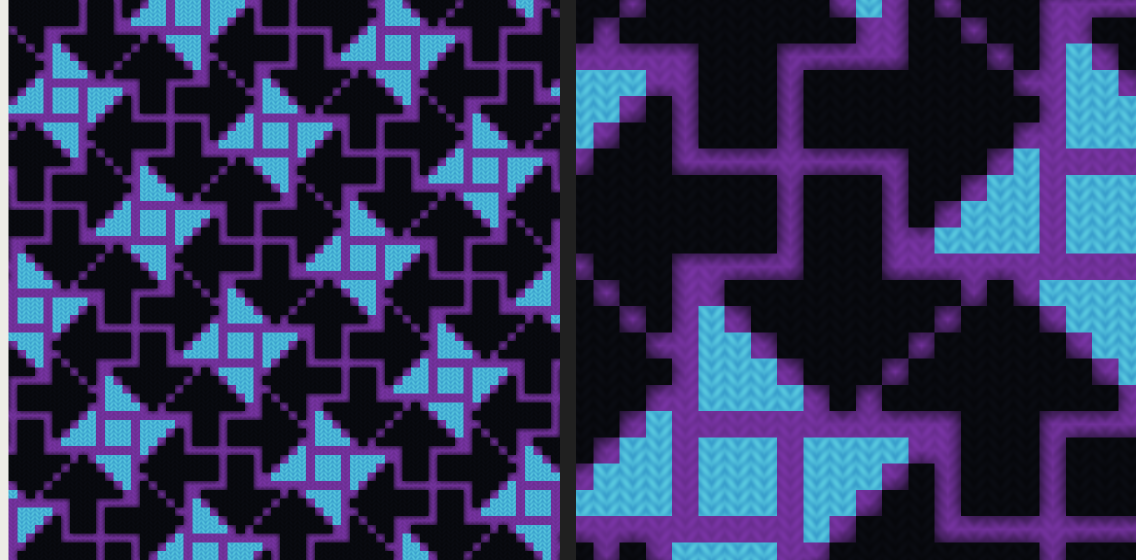
Left: the whole. Right: its middle third, enlarged.
Reproduce this pattern procedurally as a Shadertoy shader.

```glsl
// Knitted pinwheel stars in blue, linked by purple lines on black, beside a pale selvage.

const float CELLS = 64.0;

// Stitch kind at an integer cell: 0 ground, 1 line, 2 star.
int stitchKind(vec2 cell) {
    // Reduce to the nearest star of the tilted square lattice.
    vec2 a = vec2(10.0, 14.0), b = vec2(-14.0, 10.0);
    vec2 q = cell - vec2(17.0, 25.0);
    vec2 n = floor(vec2(dot(q, a), dot(q, b)) / 296.0 + 0.5);
    q -= a * n.x + b * n.y;

    int kind = max(abs(q.x), abs(q.y)) < 1.5 ? 2 : 0;
    // Four quarter turns of one star point and its lines.
    for (int i = 0; i < 4; i++) {
        float x = q.x, y = q.y;
        bool point = y < -2.5 && x > -1.5 && x < y + 5.5;
        bool slope = abs(x - y - 6.0) < 0.5 && abs(y + 5.0) < 2.5;
        bool side = abs(x + 2.0) < 0.5 && abs(y + 3.0) < 5.5;
        bool limb = abs(y + 8.0) < 0.5 && abs(x) < 2.5;
        bool arm = abs(x - 2.0) < 0.5 && abs(y + 10.0) < 2.5;
        bool bridge = abs(x + y - 2.0) < 0.5 && abs(x - 7.0) < 2.5;
        if (point) kind = 2;
        else if (slope || side || limb || arm || bridge) kind = 1;
        q = vec2(-q.y, q.x);
    }
    return kind;
}

float filled(vec2 cell) {
    return stitchKind(cell) > 0 ? 1.0 : 0.0;
}

// Bilinear fill between cell centres: dims lines toward the ground.
float softFill(vec2 p) {
    vec2 c = floor(p - 0.5), f = fract(p - 0.5);
    float top = mix(filled(c), filled(c + vec2(1, 0)), f.x);
    float bottom = mix(filled(c + vec2(0, 1)), filled(c + vec2(1, 1)), f.x);
    return mix(top, bottom, f.y);
}

vec3 knit(vec2 p) {
    if (p.x < 1.0) return vec3(0.93, 0.93, 0.90);

    // Slanted stitch legs and vertical ribs.
    float leg = abs(fract(p.x) - 0.5) * 2.0;
    float twist = 0.5 + 0.5 * cos(6.2832 * (2.0 * p.y + leg));
    float rib = 0.5 - 0.5 * cos(12.5664 * p.x);
    float yarn = 0.6 * twist + 0.4 * rib;

    int kind = stitchKind(floor(p));
    if (kind == 2) return mix(vec3(0.22, 0.62, 0.80), vec3(0.34, 0.78, 0.87), yarn);
    vec3 ground = vec3(0.03, 0.035, 0.055) * (0.75 + 0.5 * yarn);
    if (kind == 0) return ground;
    vec3 purple = vec3(0.44, 0.19, 0.60) * (0.93 + 0.14 * yarn);
    return mix(ground, purple, softFill(p));
}

void mainImage(out vec4 fragColor, in vec2 fragCoord) {
    // Average four samples per pixel to smooth the edges.
    vec3 color = vec3(0.0);
    for (int i = 0; i < 4; i++) {
        vec2 offset = vec2(i % 2, i / 2) * 0.5 - 0.25;
        vec2 uv = (fragCoord + offset) / iResolution.y;
        color += knit(vec2(uv.x, 1.0 - uv.y) * CELLS) / 4.0;
    }
    fragColor = vec4(color, 1.0);
}
```
